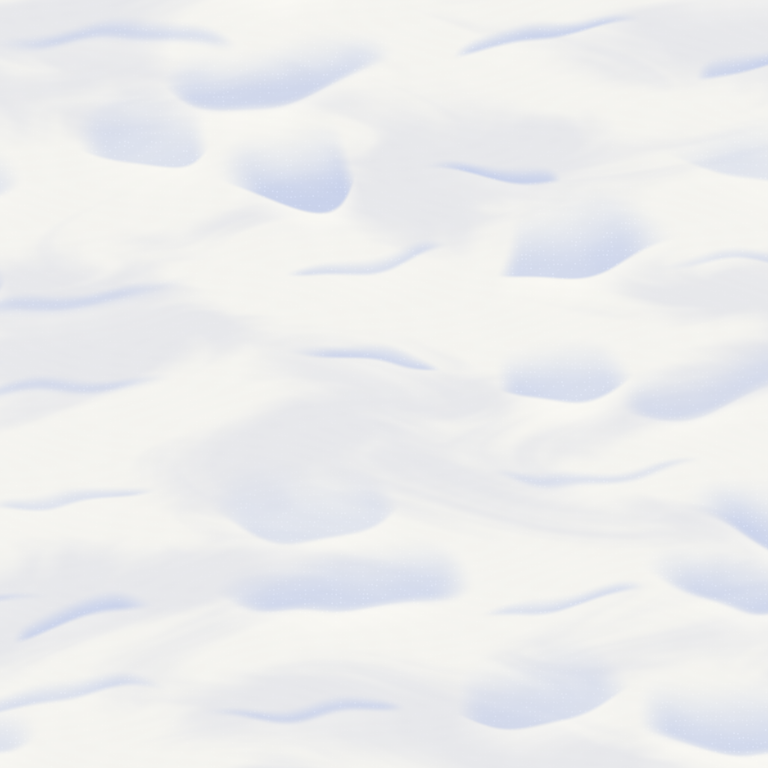
Give the GLSL for this texture, as a Shadertoy shader.

```glsl
vec4 hash4(vec2 cell) {
    float seed = dot(cell, vec2(127.1, 311.7));
    return fract(sin(seed + vec4(0.0, 17.3, 41.9, 73.1)) * 43758.5);
}

// Layered, folded sines: soft drifts of snow
float drift(vec2 p) {
    float sum = 0.0, amp = 0.5;
    for (int i = 0; i < 5; i++) {
        float k = float(i);
        p += 0.6 * sin(p.yx * 1.3 + k * 2.1);
        sum += amp * sin(p.x + 1.7 * k) * sin(p.y + 0.8 * k);
        p = mat2(0.8, -0.6, 0.6, 0.8) * p * 1.7;
        amp *= 0.55;
    }
    return sum;
}

// One wind-carved hollow: x = blue shade, y = lit lip under its lower edge
vec2 hollow(vec2 p, vec4 rnd, vec4 form) {
    bool wide = rnd.z > 0.4;
    float halfWidth = mix(0.09, 0.17, form.x);
    float height = wide ? mix(0.075, 0.125, form.y) : mix(0.014, 0.03, form.y);
    float depth = wide ? mix(0.02, 0.045, form.z) : mix(-0.012, 0.015, form.z);
    float strength = mix(0.5, 1.0, rnd.w);

    float x = p.x / halfWidth;
    float span = max(1.0 - x * x, 0.0);
    x += (form.w - 0.5) * 0.8 * span;
    span = max(1.0 - x * x, 0.0);

    float edge = mix(-0.008, 0.028, form.w) * x - depth * span;
    float above = p.y - edge;
    float softness = mix(0.003, 0.014, form.x * form.z);
    float fade = 1.0 - smoothstep(0.1, 1.0, above / (height * sqrt(span) + 0.001));
    float shade = smoothstep(-softness, softness, above) * fade * smoothstep(0.0, 0.65, span);

    float below = max(-above, 0.0);
    float lip = smoothstep(-0.002, 0.004, -above) * exp(-below * below / 0.0009);
    lip *= span * (wide ? 1.0 : 0.35);
    return vec2(shade, lip) * strength;
}

// Sparse cellular specks of ice
float specks(vec2 p) {
    vec4 rnd = hash4(floor(p) + 9.0);
    float d = length(fract(p) - 0.3 - 0.4 * rnd.xy);
    return (1.0 - smoothstep(0.05, 0.35, d)) * rnd.z * rnd.z;
}

void mainImage(out vec4 fragColor, in vec2 fragCoord) {
    vec2 uv = fragCoord / iResolution.y;

    // Uneven contours
    vec2 p = uv;
    p.y += 0.009 * sin(p.x * 19.0 + 2.0 * sin(p.y * 9.0));
    p.y += 0.003 * sin(p.x * 47.0 + 3.0 * sin(p.y * 17.0));
    p.x += 0.012 * sin(p.y * 31.0 + 4.0 * p.x);

    // Scattered hollows and thin streaks
    vec2 grid = vec2(3.5, 7.0);
    vec2 home = floor(p * grid);
    vec2 carved = vec2(0.0);
    for (int j = -1; j <= 1; j++) {
        for (int i = -1; i <= 1; i++) {
            vec2 cell = home + vec2(i, j);
            vec4 rnd = hash4(cell);
            vec2 center = (cell + 0.25 + 0.5 * rnd.xy) / grid;
            carved = max(carved, hollow(p - center, rnd, hash4(cell + 57.0)));
        }
    }
    float shade = carved.x, lip = carved.y;

    // Snow ground with faint grey bands
    float bands = drift(uv * vec2(6.0, 17.0) + vec2(1.3, 4.1));
    float haze = smoothstep(-0.2, 0.4, bands);
    vec3 cream = vec3(0.958, 0.956, 0.940);
    vec3 grey = vec3(0.900, 0.904, 0.920);
    vec3 blue = vec3(0.785, 0.822, 0.922);
    vec3 lit = vec3(0.978, 0.974, 0.955);
    vec3 color = mix(cream, grey, haze * 0.9);

    // Blue shade, mottled by the same drifts, then bright lips
    float mottled = shade * (0.88 + 0.3 * bands);
    color = mix(color, blue, clamp(mottled, 0.0, 1.0));
    color = mix(color, lit, lip * (1.0 - 0.7 * shade));

    // Frost specks and dry-brush grain
    color += 0.035 * specks(uv * 170.0) * (0.15 + shade);
    color += 0.0025 * sin(uv.y * 240.0 + 5.0 * sin(uv.x * 13.0)) * sin(uv.x * 90.0 + 4.0 * sin(uv.y * 60.0));
    color += 0.006 * (specks(uv * 260.0 + 31.0) - 0.1);

    fragColor = vec4(color, 1.0);
}
```
